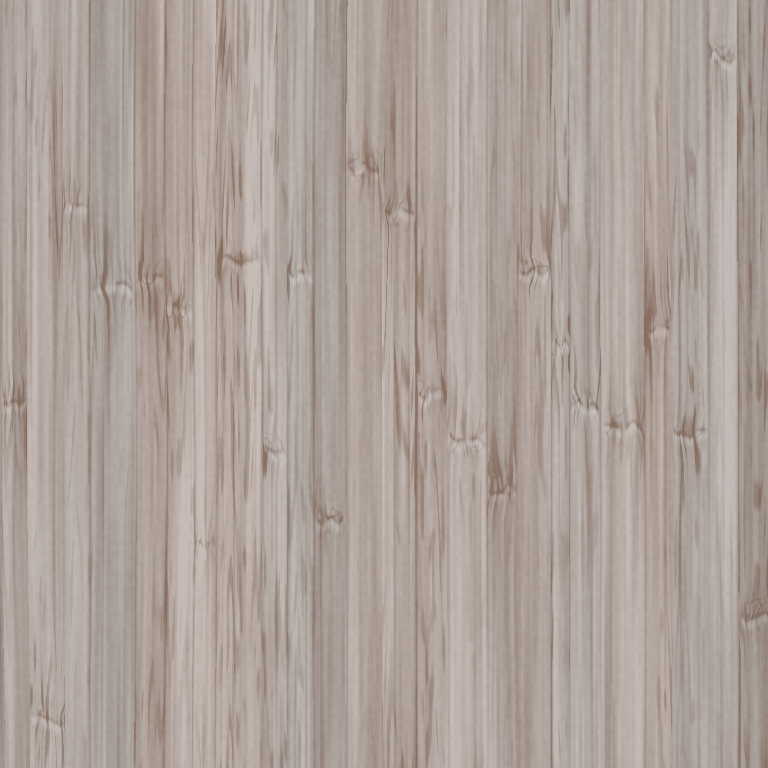
Give the GLSL for this texture, as a WebGL 2 fragment shader.

```glsl
#version 300 es
precision highp float;
// Pale laminated bamboo: narrow upright strips with uneven widths and tones.
// Stretched value noise gives the streaks and dark fibre dashes; each strip
// carries a growth node where the fibres curl around a broken ridge.
uniform vec2 u_resolution;
out vec4 fragColor;

float hash(vec2 p) {
  vec3 q = fract(vec3(p.xyx) * 0.1031);
  q += dot(q, q.yzx + 33.33);
  return fract((q.x + q.y) * q.z);
}

float noise(vec2 p) {
  vec2 i = floor(p), f = fract(p);
  f = f * f * (3.0 - 2.0 * f);
  return mix(mix(hash(i), hash(i + vec2(1, 0)), f.x),
             mix(hash(i + vec2(0, 1)), hash(i + vec2(1, 1)), f.x), f.y);
}

// Jittered left border of a strip, in strip units
float border(float id) {
  return id + 0.5 * (hash(vec2(id, 3.0)) - 0.5);
}

float bell(float x) {
  return exp(-x * x);
}

// Bamboo colour from brown fibre (0) to silvery wood (1)
vec3 woodColor(float tone) {
  vec3 c = mix(vec3(0.56, 0.475, 0.425), vec3(0.75, 0.712, 0.692), tone);
  return c + vec3(0.0, 0.012, 0.016) * max(0.0, tone * (1.0 - tone) * 4.0);
}

void main() {
  vec2 p = gl_FragCoord.xy / u_resolution;
  float pixel = 24.0 / u_resolution.x;

  // Strip lookup, with a faint sway along the length
  float x = p.x * 24.0 + 40.0 + 0.12 * (noise(vec2(p.x * 5.0, p.y * 2.5)) - 0.5);
  float id = floor(x);
  if (x > border(id + 1.0)) id += 1.0;
  else if (x < border(id)) id -= 1.0;
  float left = border(id), right = border(id + 1.0);
  float u = (x - left) / (right - left);
  float seed = hash(vec2(id, 11.0));
  float coarse = hash(vec2(id, 23.0));

  // Node position and the curl of the fibres around it
  float spread = hash(vec2(id, 31.0)) + hash(vec2(id, 37.0));
  float d = p.y - 0.55 * spread + 0.02;
  float near = bell(d / 0.028);
  float curl = noise(vec2(u * 3.0 + id * 5.0, d * 34.0)) - 0.5;
  float gx = x / 24.0 + 0.011 * near * curl;
  float gy = p.y + id * 7.3;

  // Strip tone, slope across the strip and long streaks
  float tone = 0.705 + 0.30 * (seed - 0.5);
  tone += 0.22 * (u - 0.5) * (hash(vec2(id, 41.0)) - 0.5);
  tone += 0.38 * (noise(vec2(gx * 62.0, gy * 1.6)) - 0.5);
  tone += 0.32 * (noise(vec2(gx * 140.0, gy * 2.4)) - 0.5);
  tone += 0.36 * (noise(vec2(gx * 270.0, gy * 7.0)) - 0.5);
  tone += 0.12 * (noise(p * vec2(240.0, 150.0)) - 0.5);

  // Pale silvery bands in places
  tone += 0.22 * smoothstep(0.66, 0.9, noise(vec2(gx * 40.0 + 5.0, gy * 1.3)));

  // Thin dark lines running far along the strip
  float line = noise(vec2(gx * 210.0 + 9.0, gy * 1.2));
  tone -= 0.30 * smoothstep(0.70, 0.95, line);

  // Short fibre dashes, denser in coarse strips and around nodes
  float patches = smoothstep(0.25, 0.65, noise(vec2(gx * 30.0, gy * 4.0)));
  float dash = noise(vec2(gx * 225.0, gy * 21.0 + 6.0 * noise(vec2(gx * 90.0, id))));
  float amount = (0.10 + 0.42 * coarse) * patches + 0.34 * bell(d / 0.07);
  tone -= amount * smoothstep(0.56, 0.86, dash);

  // Node: curled contours, a ragged ridge and the pale swelling below it
  float swirl = noise(vec2(u * 7.0 + id * 3.0, d * 40.0 + 2.5 * curl + id));
  float contour = smoothstep(0.66, 0.96, 1.0 - abs(2.0 * swirl - 1.0));
  float inside = smoothstep(0.0, 0.12, u) * smoothstep(1.0, 0.88, u);
  float arch = d + 0.014 * (u - 0.5) * (seed - 0.5)
             + 0.014 * (noise(vec2(u * 4.0, id)) - 0.5);
  float broken = smoothstep(0.25, 0.6, noise(vec2(u * 6.0, id + 0.5)));
  tone -= 0.42 * contour * bell(d / 0.019) * inside;
  tone -= 0.42 * bell(arch / 0.0028) * broken * inside;
  tone += 0.30 * bell((arch + 0.008) / 0.006) * inside;

  // A few strips are stained brown on both sides of the node
  float stain = smoothstep(0.86, 0.97, hash(vec2(id, 53.0)));
  tone -= (0.05 + 0.20 * stain) * exp(-abs(d) * 9.0);

  // Glue joints: dark or faint hairlines between strips
  float joint = min(x - left, right - x);
  float side = id + step(0.5, u);
  float depth = 0.06 + 0.34 * hash(vec2(side, 61.0));
  depth *= 0.5 + noise(vec2(side * 3.0, p.y * 4.0));
  tone -= depth * (1.0 - smoothstep(0.01, 0.04 + pixel, joint));

  // Warm or grey cast per strip and softer light toward the corners
  vec3 color = woodColor(clamp(tone, -0.15, 1.1));
  color += (hash(vec2(id, 71.0)) - 0.5) * vec3(0.016, -0.004, -0.012);
  vec2 fromCentre = p - 0.5;
  color *= 1.005 - 0.06 * dot(fromCentre, fromCentre);
  fragColor = vec4(color, 1.0);
}
```
